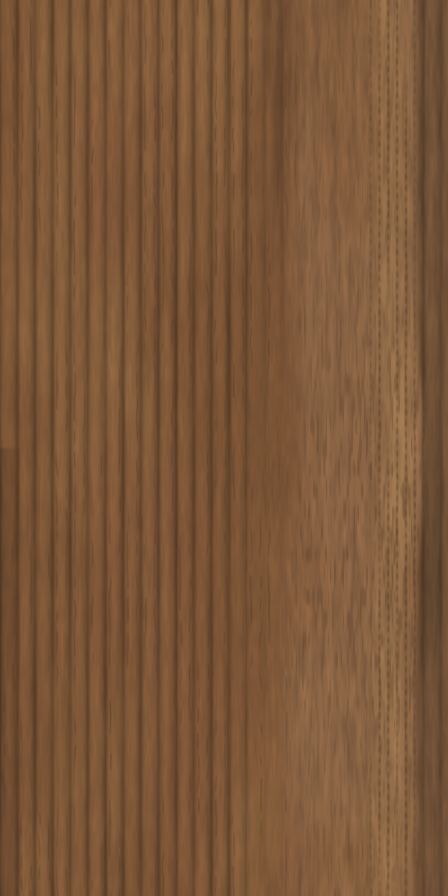
Write a Shadertoy shader that draws this texture.

```glsl
// Fluted brown wood: narrow vertical grooves on the left fade into a plain,
// paler board with dashed pore lines and a dark strip at the right edge.
// Stretched value noise gives the grain, the pores and the uneven wear.

float hash(vec2 p) {
    vec3 q = fract(p.xyx * vec3(0.1031, 0.1030, 0.0973));
    q += dot(q, q.yzx + 33.33);
    return fract((q.x + q.y) * q.z);
}

float noise(vec2 p) {
    vec2 i = floor(p), f = fract(p);
    f = f * f * (3.0 - 2.0 * f);
    return mix(mix(hash(i), hash(i + vec2(1, 0)), f.x),
               mix(hash(i + vec2(0, 1)), hash(i + vec2(1, 1)), f.x), f.y);
}

float fbm(vec2 p) {
    float sum = 0.0, amp = 0.5;
    for (int i = 0; i < 4; i++) {
        sum += amp * noise(p);
        p = p * 2.03 + 17.7;
        amp *= 0.5;
    }
    return sum / 0.9375;
}

// Soft vertical line of half width w centred on c
float stripe(float x, float c, float w) {
    float d = (x - c) / w;
    return exp(-d * d);
}

void mainImage(out vec4 fragColor, in vec2 fragCoord) {
    vec2 uv = fragCoord / iResolution.xy;
    float x = uv.x, y = uv.y;
    float px = 1.0 / iResolution.x;

    // Base tone with broad, vertically stretched colour drift
    float drift = fbm(vec2(x * 6.0, y * 4.0) + 3.0);
    vec3 col = mix(vec3(0.475, 0.325, 0.205), vec3(0.525, 0.372, 0.235), smoothstep(0.25, 0.75, drift));
    float russet = smoothstep(0.5, 0.85, noise(vec2(x * 9.0, y * 5.0) + 40.0));
    col = mix(col, vec3(0.49, 0.325, 0.215), 0.4 * russet);

    // Paler board right of the grooves, brightest in a streak near x = 0.88
    float board = smoothstep(0.61, 0.69, x + 0.05 * (drift - 0.5));
    float pale = smoothstep(0.2, 0.7, noise(vec2(x * 5.0, y * 6.0) + 9.0));
    col = mix(col, vec3(0.56, 0.41, 0.285), board * (0.35 + 0.4 * pale));
    float swell = stripe(y, 0.49, 0.12);
    float streak = stripe(x, 0.872 + 0.025 * swell, 0.042);
    col = mix(col, vec3(0.63, 0.475, 0.315), streak * (0.55 + 0.35 * swell));

    // Dark strip at the right edge, its border bending with the swell
    float edge = 0.925 + 0.018 * swell;
    float strip = smoothstep(edge - 0.01, edge + 0.014, x);
    vec3 stripCol = vec3(0.43, 0.31, 0.21) * (1.0 - 0.2 * stripe(x, 0.95, 0.03) * stripe(y, 0.37, 0.13));
    col = mix(col, stripCol, 0.9 * strip);

    // Grooves: dark valley, softer shade on one flank, lit crest between
    float pitch = 0.0394;
    float cell = x / pitch;
    float id = floor(cell), t = fract(cell);
    float reach = 0.60 + 0.06 * smoothstep(0.4, 0.8, y) + 0.05 * (hash(vec2(id, 5.0)) - 0.5);
    float fluted = 1.0 - smoothstep(reach - 0.12, reach + 0.04, x);
    fluted = max(max(fluted, 0.7 * strip), 0.13);
    float rib = floor(cell + 0.5);
    float wear = 0.6 + 0.6 * noise(vec2(rib * 3.7, y * 5.0));
    float valley = stripe(t, 0.0, 0.11) + stripe(t, 1.0, 0.17);
    col *= 1.0 - fluted * wear * (0.21 * valley + 0.05 * smoothstep(0.5, 1.0, t));
    col *= 1.0 + 0.05 * fluted * stripe(t, 0.4, 0.22);

    // Thin wavering pore lines on both sides of each groove, in patches
    for (int k = 0; k < 2; k++) {
        float side = float(k) * 2.0 - 1.0;
        float u = cell - rib;
        float at = side * 0.23 + 0.1 * (noise(vec2(rib * 5.0 + side, y * 60.0)) - 0.5);
        float patchy = smoothstep(0.35, 0.65, noise(vec2(rib * 0.8 + side * 9.0, y * 6.0)));
        float dash = smoothstep(0.2, 0.6, noise(vec2(rib * 7.0 + side, y * 80.0)));
        float line = stripe(u, at, max(0.05, 0.6 * px / pitch));
        col = mix(col, vec3(0.36, 0.24, 0.165), 0.45 * line * patchy * dash * (1.0 - 0.6 * board));
    }

    // Dark brushed blotch at the top, where the grooves end
    float brush = noise(vec2(x * 110.0, y * 6.0));
    float blotch = smoothstep(0.57, 0.60, x) * (1.0 - smoothstep(0.64, 0.66, x));
    blotch *= smoothstep(0.70, 0.95, y + 0.25 * (brush - 0.5));
    col = mix(col, vec3(0.38, 0.26, 0.175), blotch * (0.25 + 0.5 * brush));

    // Stitch-like dashed lines along the pale streak, two per groove pitch
    float seam = x / pitch * 2.0;
    float seamId = floor(seam + 0.5);
    float beat = 0.5 + 0.5 * cos(6.2832 * (y * 80.0 + 0.3 * seamId));
    float worn = smoothstep(0.15, 0.6, noise(vec2(seamId * 4.3, y * 5.0)));
    float stitch = stripe(seam, seamId, 0.15) * smoothstep(0.80, 0.85, x) * (1.0 - strip);
    col *= 1.0 - 0.24 * stitch * worn * (0.4 + 0.6 * beat);

    // Left margin: a darker inset that stops sharply at half height
    float inset = (1.0 - smoothstep(0.042, 0.047, x)) * (1.0 - smoothstep(0.498, 0.502, y));
    col *= 1.0 - inset * (0.07 + 0.08 * stripe(x, 0.0, 0.02));

    // Fine grain and thin elongated pores, strongest on the plain board
    float grain = fbm(vec2(x * 100.0, y * 22.0));
    float fibre = noise(vec2(x * 230.0, y * 60.0));
    float rough = board * (1.0 - strip) * (0.35 + 0.65 * stripe(y, 0.4, 0.22));
    col *= 1.0 + (0.12 + 0.10 * board) * (grain - 0.5) + 0.07 * (fibre - 0.5);
    float pores = smoothstep(0.55, 0.9, noise(vec2(x * 210.0, y * 42.0) + 60.0));
    col = mix(col, vec3(0.40, 0.275, 0.19), pores * (0.08 + 0.42 * rough));

    fragColor = vec4(clamp(col, 0.0, 1.0), 1.0);
}
```
